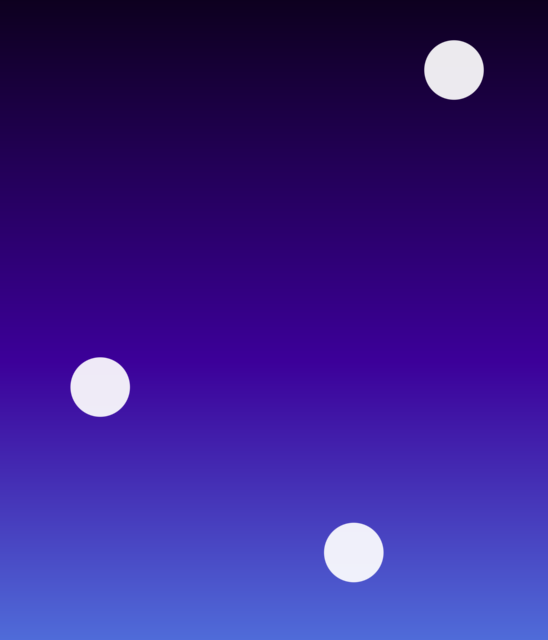
This background is drawn by a Shadertoy shader. Its source:

```glsl
const vec3 SKY_TOP = vec3(0.052, 0.0, 0.122);
const vec3 SKY_MIDDLE = vec3(0.235, 0.0, 0.600);
const vec3 SKY_BOTTOM = vec3(0.312, 0.422, 0.850);
const float MIDDLE_HEIGHT = 0.435;

const vec3 DISC_COLOR = vec3(1.0);
const float DISC_OPACITY = 0.918;
const float DISC_RADIUS = 0.0465; // in canvas heights
const int DISC_COUNT = 3;
// Centers as fractions of the canvas
const vec2 DISC_CENTERS[DISC_COUNT] = vec2[](
    vec2(0.8285, 0.8906),
    vec2(0.1829, 0.3952),
    vec2(0.6456, 0.1367)
);

// Two linear ramps that meet at the middle color
vec3 skyGradient(float height) {
    vec3 lower = mix(SKY_BOTTOM, SKY_MIDDLE, height / MIDDLE_HEIGHT);
    vec3 upper = mix(SKY_MIDDLE, SKY_TOP, (height - MIDDLE_HEIGHT) / (1.0 - MIDDLE_HEIGHT));
    return height < MIDDLE_HEIGHT ? lower : upper;
}

float discCoverage(vec2 point, vec2 center, float edgeWidth) {
    float dist = length(point - center) - DISC_RADIUS;
    return 1.0 - smoothstep(-edgeWidth, edgeWidth, dist);
}

void mainImage(out vec4 fragColor, in vec2 fragCoord) {
    vec2 aspect = vec2(iResolution.x / iResolution.y, 1.0);
    vec2 point = fragCoord / iResolution.y;
    float edgeWidth = 0.9 / iResolution.y;

    vec3 color = skyGradient(point.y);

    // Translucent discs
    for (int i = 0; i < DISC_COUNT; i++) {
        float coverage = discCoverage(point, DISC_CENTERS[i] * aspect, edgeWidth);
        color = mix(color, DISC_COLOR, DISC_OPACITY * coverage);
    }

    fragColor = vec4(color, 1.0);
}
```
